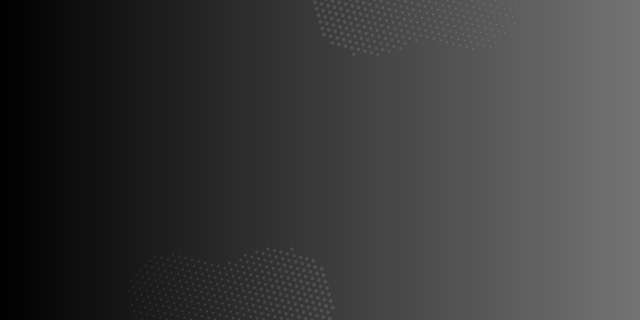
This background is drawn by a WebGL 1 fragment shader. Its source:

```glsl
precision highp float;

uniform vec2 u_resolution;

#define RIGHT_GRAY 0.455
#define DOT_ALPHA 0.108
#define DOT_PITCH 0.0210
#define DOT_TILT -0.25
#define DOT_MAX 0.0061
#define DOT_MIN 0.0020
#define BIG_LOBE vec3(1.154, -0.005, 0.182)
#define SMALL_LOBE vec3(1.490, 0.021, 0.135)
#define LOBE_BLEND 0.175
#define TURN_SUM vec2(2.018, 0.948)

float circle(vec2 p, vec3 lobe) {
  return length(p - lobe.xy) - lobe.z;
}

// Signed distance to two smoothly joined lobes
float blob(vec2 p) {
  float a = circle(p, BIG_LOBE);
  float b = circle(p, SMALL_LOBE);
  float h = max(LOBE_BLEND - abs(a - b), 0.0) / LOBE_BLEND;
  return min(a, b) - h * h * LOBE_BLEND * 0.25;
}

mat2 rotation(float angle) {
  float c = cos(angle), s = sin(angle);
  return mat2(c, s, -s, c);
}

// Coverage of one rectangular set of dots; two sets form a hexagonal grid
float dotGrid(vec2 p, vec2 offset, float pixel) {
  vec2 cell = DOT_PITCH * vec2(1.0, 1.732);
  vec2 q = rotation(DOT_TILT) * p;
  vec2 gridCenter = (floor(q / cell - offset) + 0.5 + offset) * cell;
  vec2 center = rotation(-DOT_TILT) * gridCenter;

  // Dots shrink from the big lobe towards the small one
  float left = BIG_LOBE.x - BIG_LOBE.z;
  float right = SMALL_LOBE.x + SMALL_LOBE.z;
  float along = clamp((center.x - left) / (right - left), 0.0, 1.0);
  float radius = mix(DOT_MAX, DOT_MIN, along);

  float coverage = clamp((radius - length(q - gridCenter)) / pixel + 0.5, 0.0, 1.0);
  return coverage * step(blob(center), 0.0);
}

float halftone(vec2 p, float pixel) {
  return max(dotGrid(p, vec2(0.0), pixel), dotGrid(p, vec2(0.5), pixel));
}

void main() {
  vec2 uv = gl_FragCoord.xy / u_resolution;
  float pixel = 1.0 / u_resolution.y;

  // Height is one unit, with y pointing down from the top edge
  vec2 p = vec2(uv.x * u_resolution.x * pixel, 1.0 - uv.y);

  // The lower blob is the upper one turned by half a circle
  vec2 blobPoint = uv.y > 0.5 ? p : TURN_SUM - p;

  float gray = RIGHT_GRAY * uv.x;
  gray = mix(gray, 1.0, DOT_ALPHA * halftone(blobPoint, pixel));
  gl_FragColor = vec4(vec3(gray), 1.0);
}
```
